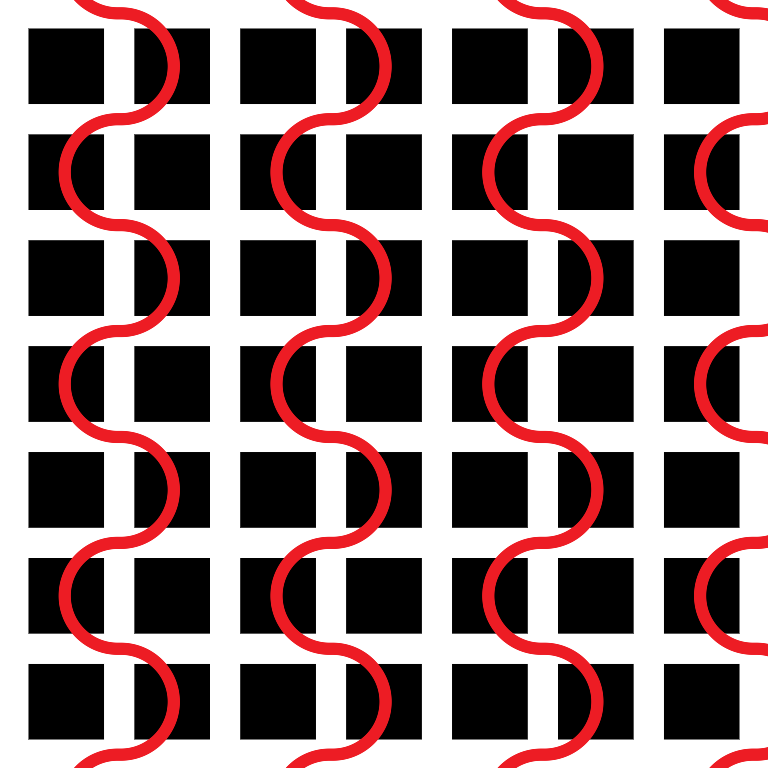
Give the GLSL for this pattern, as a WebGL 2 fragment shader.

```glsl
#version 300 es
precision highp float;
// Draws a grid of black squares on white with winding red ribbons running up it.

uniform vec2 u_resolution;
out vec4 fragColor;

// Distance to a half ring opening left, with short flat ends reaching x = 0.
float halfRingDistance(vec2 p) {
    if (p.x < 0.0) return length(vec2(p.x, abs(p.y) - 0.5));
    return abs(length(vec2(max(p.x - 0.015, 0.0), p.y)) - 0.5);
}

// Distance to the ribbons: bulges alternate left and right from row to row.
float ribbonDistance(vec2 grid) {
    float x = mod(grid.x + 1.5, 2.0) - 1.0;
    float nearestRow = floor(grid.y + 0.5);
    float d = 1e3;
    for (int k = -1; k <= 1; k++) {
        float row = nearestRow + float(k);
        float side = mod(row, 2.0) < 0.5 ? -1.0 : 1.0;
        d = min(d, halfRingDistance(vec2(x * side, grid.y - row)));
    }
    return d;
}

void main() {
    // Grid units: one square per unit, with a square centred on the canvas.
    float cellsAcross = 7.252;
    vec2 grid = (gl_FragCoord.xy - 0.5 * u_resolution) / u_resolution.y * cellsAcross;
    float edge = 0.5 * cellsAcross / u_resolution.y;

    // Black squares
    vec2 cell = abs(fract(grid + 0.5) - 0.5);
    float square = max(cell.x, cell.y) - 0.357;
    vec3 color = vec3(smoothstep(-edge, edge, square));

    // Red ribbons
    float ribbon = ribbonDistance(grid) - 0.058;
    color = mix(vec3(0.93, 0.11, 0.14), color, smoothstep(-edge, edge, ribbon));

    fragColor = vec4(color, 1.0);
}
```
